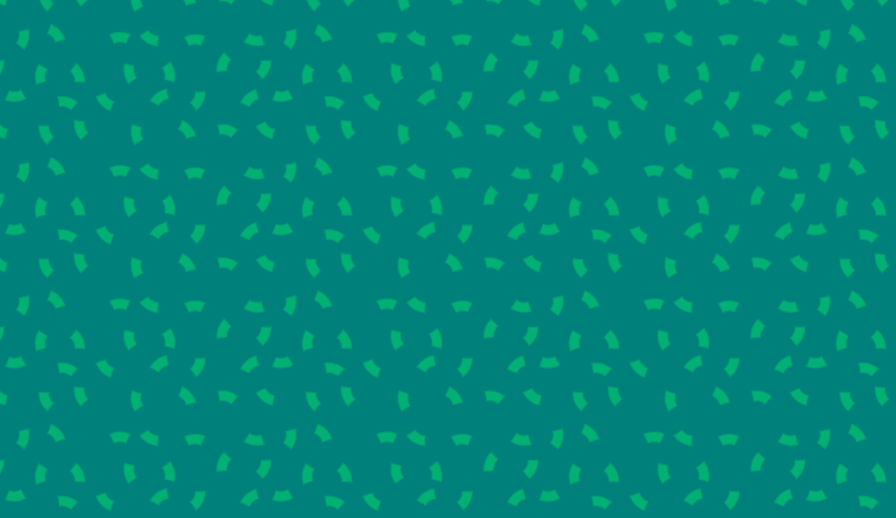
Reproduce this pattern procedurally as a Shadertoy shader.

```glsl
// Short curved confetti strips scattered over teal in a repeating tile.

vec3 hash3(vec2 p) {
    vec3 q = vec3(dot(p, vec2(127.1, 311.7)), dot(p, vec2(269.5, 183.3)), dot(p, vec2(419.2, 371.9)));
    return fract(sin(q) * 43758.5453);
}

mat2 rotate(float angle) {
    float c = cos(angle), s = sin(angle);
    return mat2(c, s, -s, c);
}

// Signed distance to a rectangle bent along a circle of the given radius
float bentStrip(vec2 p, vec2 halfSize, float radius) {
    p.y += radius;
    vec2 unrolled = vec2(atan(p.x, p.y) * radius, length(p) - radius);
    vec2 d = abs(unrolled) - halfSize;
    return length(max(d, 0.0)) + min(max(d.x, d.y), 0.0);
}

// Distance to the nearest strip; one strip sits in each cell of a staggered grid
float confetti(vec2 p) {
    vec2 cell = vec2(0.0859, 0.0643);
    float nearest = 1.0;
    for (int j = -1; j <= 1; j++) {
        float row = floor(p.y / cell.y) + float(j);
        float stagger = 0.5 * mod(row, 2.0);
        for (int i = -1; i <= 1; i++) {
            float column = floor(p.x / cell.x - stagger) + float(i);
            // Wrapping the cell index makes the scatter repeat every 6 by 4 cells
            vec3 rnd = hash3(mod(vec2(column, row), vec2(6.0, 4.0)) + 3.0);
            vec2 jitter = (rnd.xy - 0.5) * vec2(0.5, 0.42);
            vec2 center = (vec2(column + stagger, row) + 0.5 + jitter) * cell;
            vec2 local = rotate(6.2832 * rnd.z) * (p - center);
            nearest = min(nearest, bentStrip(local, vec2(0.0160, 0.0095), 0.036));
        }
    }
    return nearest;
}

void mainImage(out vec4 fragColor, in vec2 fragCoord) {
    vec2 p = fragCoord / iResolution.y;
    float softness = max(0.0032, 1.0 / iResolution.y);
    float coverage = 1.0 - smoothstep(-softness, softness, confetti(p));

    vec3 teal = vec3(0.0, 0.50, 0.48);
    vec3 green = vec3(0.012, 0.69, 0.455);
    fragColor = vec4(mix(teal, green, coverage), 1.0);
}
```
